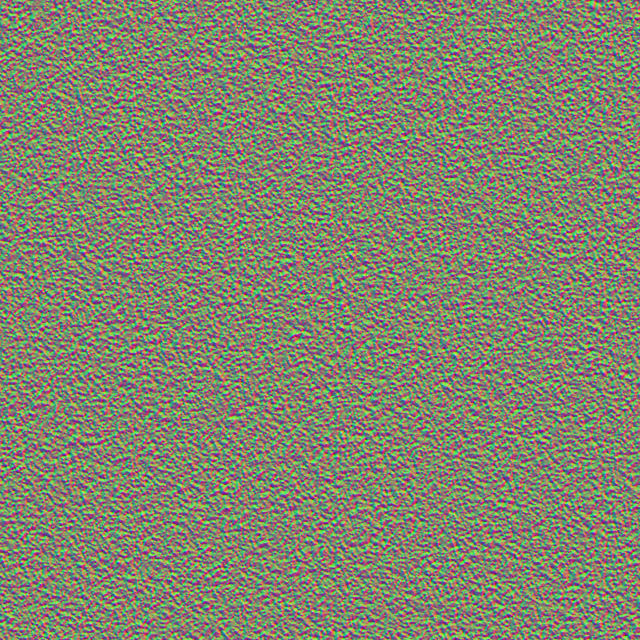
Give the GLSL for this texture map, as a WebGL 1 fragment shader.

```glsl
precision highp float;

uniform vec2 u_resolution;

const float GRAINS_ACROSS = 297.0;
const float FINE_WIDTH = 0.32;
const float COARSE_WIDTH = 0.65;
const float STEEPNESS = 1.6;

const vec3 BASE_COLOR = vec3(0.515, 0.52, 0.435);
const vec2 RED_LIGHT = vec2(1.0, 0.0);
const vec2 GREEN_LIGHT = vec2(-0.25, 0.97);
const float RED_GAIN = 0.46;
const float GREEN_GAIN = 0.50;
const float BLUE_GAIN = 0.28;

// Three random values in 0..1 for a grid cell
vec3 hash32(vec2 cell) {
  vec3 q = fract(cell.xyx * vec3(0.1031, 0.1030, 0.0973));
  q += dot(q, q.yxz + 33.33);
  return fract((q.xxy + q.yzz) * q.zyx);
}

// Sum of scattered soft bumps and pits: xy = facing slope, z = curvature
vec3 grainRelief(vec2 p) {
  vec2 home = floor(p);
  vec3 relief = vec3(0.0);
  for (int j = -2; j <= 2; j++) {
    for (int i = -2; i <= 2; i++) {
      vec2 cell = home + vec2(float(i), float(j));
      vec3 rnd = hash32(cell + 17.0);
      float width = mix(FINE_WIDTH, COARSE_WIDTH, fract(rnd.z * 37.0));
      vec2 offset = (p - cell - rnd.xy) / width;
      float r2 = dot(offset, offset);
      float bump = (2.0 * rnd.z - 1.0) * exp(-0.5 * r2);
      relief += bump * vec3(offset, 1.0 - 0.5 * r2);
    }
  }
  return relief;
}

// Sideways part of the unit surface normal
vec2 tiltOf(vec2 slope, float steepness) {
  vec2 s = slope * steepness;
  return s / sqrt(1.0 + dot(s, s));
}

// Coloured side lights: red and green by tilt, blue by curvature and shade
vec3 shadeRelief(vec2 tilt, float curvature) {
  float red = RED_GAIN * dot(tilt, RED_LIGHT);
  float green = GREEN_GAIN * dot(tilt, GREEN_LIGHT);
  float blue = BLUE_GAIN * curvature - 0.28 * red - 0.26 * green;
  return BASE_COLOR + vec3(red, green, blue);
}

void main() {
  vec2 uv = gl_FragCoord.xy / u_resolution.y;
  vec3 relief = grainRelief(uv * GRAINS_ACROSS);
  vec2 tilt = tiltOf(relief.xy, STEEPNESS);
  gl_FragColor = vec4(clamp(shadeRelief(tilt, relief.z), 0.0, 1.0), 1.0);
}
```
